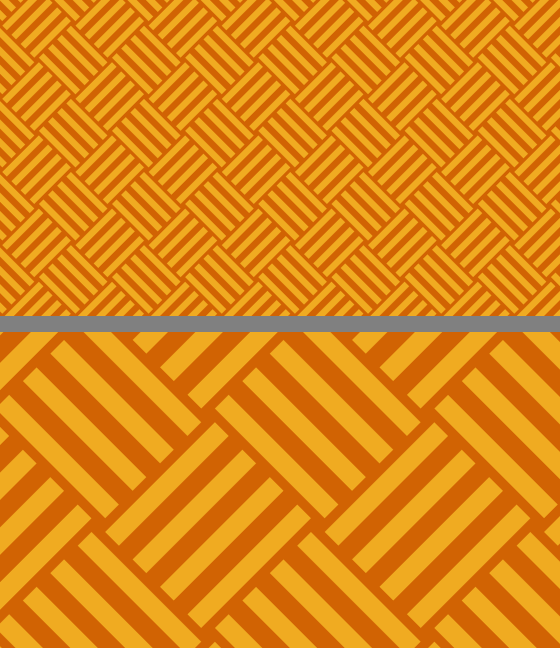
Top: the whole. Bottom: its middle third, enlarged.
A WebGL 1 fragment shader for this pattern:

```glsl
precision highp float;

uniform vec2 u_resolution;

#define REPEATS_DOWN 4.32
#define BARS_PER_BLOCK 4.0
#define BAR_DUTY 0.5
#define BAR_COLOR vec3(0.94, 0.67, 0.13)
#define GROUND_COLOR vec3(0.82, 0.39, 0.01)

// Signed distance to parallel bars, positive inside; blocks are one unit wide
float barDistance(float t) {
  return (0.5 * BAR_DUTY - abs(fract(t * BARS_PER_BLOCK) - 0.5)) / BARS_PER_BLOCK;
}

// Signed distance to the nearest block edge, positive in even blocks
float evenDistance(float t) {
  return 0.5 - abs(mod(t + 0.5, 2.0) - 1.0);
}

// Coverage of a one-pixel-wide linear edge
vec2 coverage(vec2 signedDistance, float pixel) {
  return clamp(signedDistance / pixel + 0.5, 0.0, 1.0);
}

void main() {
  // Diagonal block axes: x rises to the right, y falls to the right
  vec2 p = gl_FragCoord.xy / u_resolution.y * REPEATS_DOWN;
  vec2 block = vec2(p.x + p.y, p.x - p.y);
  float pixel = sqrt(2.0) * REPEATS_DOWN / u_resolution.y;

  // Bars across each axis, swapped from block to block as a basket weave
  vec2 bars = coverage(vec2(barDistance(block.x), barDistance(block.y)), pixel);
  vec2 even = coverage(vec2(evenDistance(block.x), evenDistance(block.y)), pixel);
  float rising = mix(1.0 - even.x, even.x, even.y);

  float bar = mix(bars.x, bars.y, rising);
  gl_FragColor = vec4(mix(GROUND_COLOR, BAR_COLOR, bar), 1.0);
}
```
